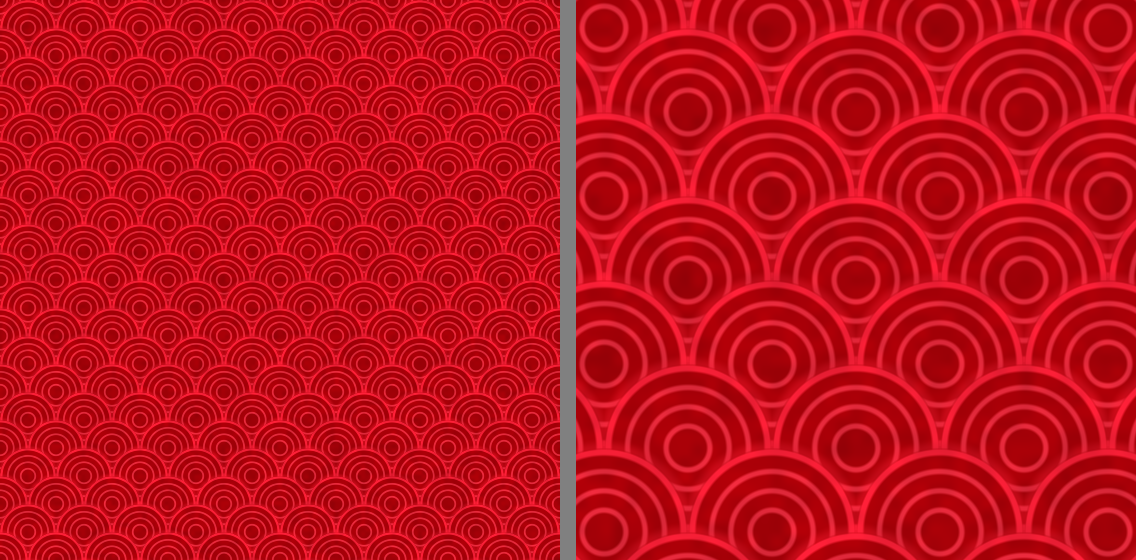
Left: the whole. Right: its middle third, enlarged.
This pattern is drawn by a Shadertoy shader. Its source:

```glsl
// Overlapping fish-scale waves: staggered rows of discs with concentric rings.
// Rows are painted from top to bottom, so each lower row covers the one above;
// wrapping noise makes the red ink uneven. Lengths are in units of one repeat.

const float REPEATS = 10.0;        // scales across, and row pairs down
const int RING_COUNT = 4;          // the last ring is the rim
const float FIRST_RADIUS = 0.13;
const float RING_STEP = 0.115;
const float RING_WIDTH = 0.031;
const float RIM_WIDTH = 0.039;
const float MIN_SOFTNESS = 0.010;
const float GLOW_WIDTH = 0.07;     // bleed of the rim onto the scales behind
const float GLOW_AMOUNT = 0.35;
const float GRAIN_CELLS = 128.0;   // whole numbers, so the noise wraps
const float GRAIN_AMOUNT = 0.12;
const float PATCH_CELLS = 40.0;
const float PATCH_AMOUNT = 0.07;

const vec3 FILL_COLOR = vec3(0.66, 0.00, 0.03);
const vec3 CORE_COLOR = vec3(0.63, 0.005, 0.03);
const vec3 RING_COLOR = vec3(0.89, 0.16, 0.23);
const vec3 RIM_COLOR = vec3(0.96, 0.12, 0.21);

float hash(vec2 p) {
    vec3 q = fract(vec3(p.xyx) * 0.1031);
    q += dot(q, q.yzx + 33.33);
    return fract((q.x + q.y) * q.z);
}

// Value noise that repeats every "period" cells
float wrappedNoise(vec2 p, float period) {
    vec2 cell = floor(p);
    vec2 f = fract(p);
    f = f * f * (3.0 - 2.0 * f);
    vec2 a = mod(cell, period);
    vec2 b = mod(cell + 1.0, period);
    return mix(mix(hash(a), hash(vec2(b.x, a.y)), f.x),
               mix(hash(vec2(a.x, b.y)), hash(b), f.x), f.y);
}

// Coverage of the inside of a signed distance
float coverage(float distance, float softness) {
    return 1.0 - smoothstep(-softness, softness, distance);
}

// Colour of one disc at a given distance from its centre
vec3 scaleColor(float radius, float softness) {
    vec3 color = mix(FILL_COLOR, CORE_COLOR, coverage(radius - FIRST_RADIUS, softness));
    for (int i = 0; i < RING_COUNT; i++) {
        bool isRim = i == RING_COUNT - 1;
        float ringRadius = FIRST_RADIUS + RING_STEP * float(i);
        float halfWidth = 0.5 * (isRim ? RIM_WIDTH : RING_WIDTH);
        float line = coverage(abs(radius - ringRadius) - halfWidth, softness);
        color = mix(color, isRim ? RIM_COLOR : RING_COLOR, line);
    }
    return color;
}

void mainImage(out vec4 fragColor, in vec2 fragCoord) {
    vec2 uv = fragCoord / iResolution.xy;
    vec2 p = uv * REPEATS;
    float softness = max(0.6 * REPEATS / min(iResolution.x, iResolution.y), MIN_SOFTNESS);
    float discRadius = FIRST_RADIUS + RING_STEP * float(RING_COUNT - 1) + 0.5 * RIM_WIDTH;

    // Paint the nearby rows back to front; odd rows shift by half a repeat
    vec3 color = RIM_COLOR;
    float baseRow = floor(p.y * 2.0);
    for (int i = 2; i >= -1; i--) {
        float row = baseRow + float(i);
        float shift = 0.5 * mod(row, 2.0);
        vec2 local = vec2(fract(p.x - shift + 0.5) - 0.5, p.y - 0.5 * row);
        float radius = length(local);
        float glow = 1.0 - smoothstep(0.0, GLOW_WIDTH, radius - discRadius);
        color = mix(color, RIM_COLOR, GLOW_AMOUNT * glow);
        color = mix(color, scaleColor(radius, softness),
                    coverage(radius - discRadius, softness));
    }

    // Uneven ink: fine grain and broader patches
    float grain = wrappedNoise(uv * GRAIN_CELLS, GRAIN_CELLS) - 0.5;
    float patches = wrappedNoise(uv * PATCH_CELLS, PATCH_CELLS) - 0.5;
    color *= 1.0 + GRAIN_AMOUNT * grain + PATCH_AMOUNT * patches;
    fragColor = vec4(clamp(color, 0.0, 1.0), 1.0);
}
```
